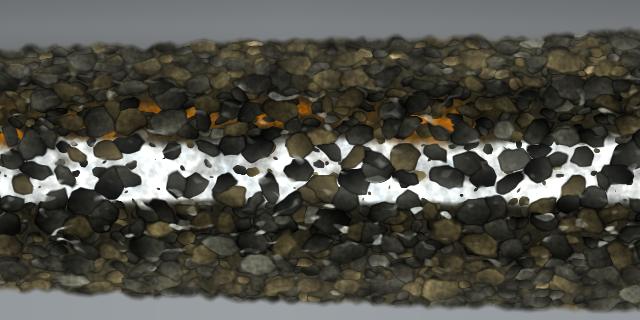
Give the GLSL for this texture, as a Shadertoy shader.

```glsl
// A rod coated in dark angular grit, lying across a soft grey backdrop.
// Scattered six-sided grains in two sizes lie over bright metal; gradient noise
// adds uneven binder, rust, glints, ragged outlines and fine wear.

const vec2 COARSE_DENSITY = vec2(10.5, 12.5);
const vec2 FINE_DENSITY = vec2(18.0, 23.0);
const float EDGE_BLUR = 0.012;
const float LIGHT_GAIN = 1.15;
const float RUST_GAIN = 1.9;
const vec3 BACKDROP_TOP = vec3(0.455, 0.467, 0.475);
const vec3 BACKDROP_LOW = vec3(0.61, 0.63, 0.645);
const vec3 GRIT_DARK = vec3(0.150, 0.150, 0.128);
const vec3 GRIT_PALE = vec3(0.270, 0.268, 0.235);
const vec3 METAL = vec3(0.96, 0.98, 0.97);
const vec3 BINDER = vec3(0.33, 0.31, 0.22);
const vec3 RUST = vec3(0.70, 0.40, 0.06);

// depth: signed distance inside the grain; crease: lead over the next grain
struct Grain { float depth; float crease; vec2 id; vec2 offset; };

vec2 hash2(vec2 p) {
    p = vec2(dot(p, vec2(127.1, 311.7)), dot(p, vec2(269.5, 183.3)));
    return fract(sin(p) * 43758.5);
}

float gradientNoise(vec2 p) {
    vec2 i = floor(p), f = fract(p);
    vec2 w = f * f * f * (f * (f * 6.0 - 15.0) + 10.0);
    vec2 o = vec2(1.0, 0.0);
    float a = dot(hash2(i) * 2.0 - 1.0, f);
    float b = dot(hash2(i + o) * 2.0 - 1.0, f - o);
    float c = dot(hash2(i + o.yx) * 2.0 - 1.0, f - o.yx);
    float d = dot(hash2(i + 1.0) * 2.0 - 1.0, f - 1.0);
    return mix(mix(a, b, w.x), mix(c, d, w.x), w.y);
}

float bell(float x, float width) { return exp(-x * x / (width * width)); }

// Soft elliptical patch
float patchMask(vec2 p, vec2 centre, vec2 radius) {
    vec2 q = (p - centre) / radius;
    return exp(-dot(q, q));
}

// Most prominent of the turned, stretched grains around a point
Grain findGrain(vec2 p) {
    vec2 base = floor(p), f = fract(p);
    Grain g = Grain(-9.0, 0.0, vec2(0.0), vec2(0.0));
    float second = -9.0;
    for (int j = -1; j <= 1; j++)
    for (int i = -1; i <= 1; i++) {
        vec2 cell = vec2(i, j);
        vec2 id = hash2(base + cell + 37.0), form = hash2(base + cell + 91.0);
        vec2 r = f - cell - 0.1 - 0.8 * hash2(base + cell);
        float turn = 3.1416 * id.y, aspect = mix(0.5, 1.0, form.x);
        vec2 q = mat2(cos(turn), -sin(turn), sin(turn), cos(turn)) * r;
        q.y /= aspect;
        vec2 a = abs(q);
        float hexagon = max(a.x * 0.87 + a.y * 0.5, a.y);
        float depth = (mix(0.42, 0.68, form.y) - mix(length(q), hexagon * 1.06, 0.65)) * aspect;
        if (depth > g.depth) {
            second = g.depth;
            g = Grain(depth, 0.0, id, r);
        } else second = max(second, depth);
    }
    g.crease = g.depth - second;
    return g;
}

// Faceted stone with a dark outline
vec3 shadeGrain(Grain g, vec3 tone) {
    float angle = 6.283 * fract(g.id.y * 7.0);
    float facet = dot(g.offset, vec2(cos(angle), sin(angle)));
    float shade = 0.50 + 0.85 * g.id.x + 1.0 * facet + 0.9 * step(0.91, g.id.y);
    shade = max(shade, 0.25) * mix(0.5, 1.1, smoothstep(0.0, 0.14, g.depth));
    shade *= mix(0.6, 1.0, smoothstep(0.0, 0.12, g.crease));
    return tone * shade * mix(vec3(1.0), vec3(1.15, 1.03, 0.78), step(0.7, g.id.x));
}

void mainImage(out vec4 fragColor, in vec2 fragCoord) {
    vec2 p = fragCoord / iResolution.y;

    // Ragged outline and height across the rod
    float top = 0.845 + 0.027 * p.x + 0.024 * gradientNoise(vec2(p.x * 8.0, 3.5))
              + 0.026 * gradientNoise(vec2(p.x * 21.0, 8.5));
    float low = 0.090 - 0.034 * p.x + 0.018 * gradientNoise(vec2(p.x * 9.0, 14.5))
              + 0.020 * gradientNoise(vec2(p.x * 23.0, 19.5));
    float u = (p.y - low) / (top - low);
    float s = 2.0 * u - 1.0;
    float rim = smoothstep(0.45, 0.92, abs(s));

    // Backdrop
    vec3 backdrop = p.y > 0.5 ? BACKDROP_TOP : BACKDROP_LOW;
    backdrop += 0.04 * bell(p.y - 0.91, 0.06) - 0.03 * abs(p.x - 0.9);

    // Surface coordinates, bent so that no grain is regular
    vec2 q = vec2(p.x, p.y + 0.08 * s * s * s);
    q += 0.022 * vec2(gradientNoise(p * 13.0), gradientNoise(p * 13.0 + 41.0));
    q += 0.008 * vec2(gradientNoise(p * 34.0), gradientNoise(p * 34.0 + 23.0));

    // Reflected light band
    float wave = gradientNoise(p * vec2(9.0, 15.0) + 3.0);
    float upper = bell(p.y - 0.515, 0.040) * (0.68 + 0.32 * cos(9.24 * (p.x - 0.40)));
    float lower = bell(p.y - 0.405, 0.034) * (0.90 + 0.5 * gradientNoise(vec2(p.x * 4.0, 5.0)));
    float band = upper + lower + 0.42 * bell(p.y - 0.46, 0.085);
    float light = clamp(LIGHT_GAIN * band * (0.9 + 1.1 * wave), 0.0, 1.0);

    // Short crisp glints away from the band
    float spark = gradientNoise(q * vec2(19.0, 33.0) + 11.0);
    float zone = 0.9 * bell(s + 0.36, 0.30) + 0.55 * bell(s - 0.42, 0.34) + 0.3 * band;
    zone += 0.7 * patchMask(p, vec2(0.22, 0.27), vec2(0.20, 0.06));
    float glint = smoothstep(0.19, 0.40, spark) * min(zone, 1.0);

    // Rust above the lit band
    float rust = patchMask(p, vec2(0.04, 0.60), vec2(0.06, 0.05))
               + patchMask(p, vec2(0.32, 0.61), vec2(0.10, 0.04))
               + patchMask(p, vec2(0.54, 0.63), vec2(0.12, 0.04))
               + patchMask(p, vec2(0.88, 0.645), vec2(0.12, 0.035))
               + patchMask(p, vec2(1.33, 0.615), vec2(0.14, 0.055));
    rust = clamp(RUST_GAIN * rust * smoothstep(-0.25, 0.2, gradientNoise(p * 17.0 + 7.0)), 0.0, 1.0);

    // Metal, then fine grains, then coarse grains
    vec3 tone = mix(GRIT_DARK, GRIT_PALE, max(rim, 0.35 * min(band, 1.0)));
    float soft = mix(0.035, 0.13, rim);
    Grain fine = findGrain(q * FINE_DENSITY + 9.0);
    Grain coarse = findGrain(q * COARSE_DENSITY);
    float uneven = 0.07 * gradientNoise(p * 21.0 + 17.0);
    float fineCover = smoothstep(-soft, soft, fine.depth + 0.04 - 0.42 * light - 0.14 * rust);
    float coarseCover = smoothstep(-soft, soft, coarse.depth + uneven - 0.035 * light - 0.06 * rust);
    vec3 metal = METAL * (0.92 + 0.35 * gradientNoise(p * 30.0)) + vec3(-0.05, 0.0, 0.03) * wave;
    vec3 rod = mix(BINDER * (0.45 + 0.4 * rim), metal, smoothstep(0.08, 0.75, light));
    rod = mix(rod, RUST, 0.9 * rust * (1.0 - 0.7 * light));
    rod = mix(rod, shadeGrain(fine, tone), fineCover);
    rod = mix(rod, shadeGrain(coarse, tone), coarseCover * mix(1.0, 0.75, rim));
    float inside = smoothstep(0.04, 0.16, coarse.depth);
    rod = mix(rod, vec3(0.82, 0.84, 0.80), glint * (1.0 - 0.65 * inside));

    // Stains, fine wear, cool bloom and defocus
    float wear = gradientNoise(p * 46.0) + 0.7 * gradientNoise(p * 91.0);
    rod *= 1.0 + 0.42 * wear * (1.0 - 0.6 * light) + 0.4 * gradientNoise(p * vec2(5.0, 8.0));
    rod += 0.04 * min(band, 1.0) * vec3(0.85, 1.0, 1.1);
    rod = mix(rod, tone, 0.25 * rim);

    float cover = smoothstep(-EDGE_BLUR, EDGE_BLUR, min(p.y - low, top - p.y));
    fragColor = vec4(clamp(mix(backdrop, rod, cover), 0.0, 1.0), 1.0);
}
```
